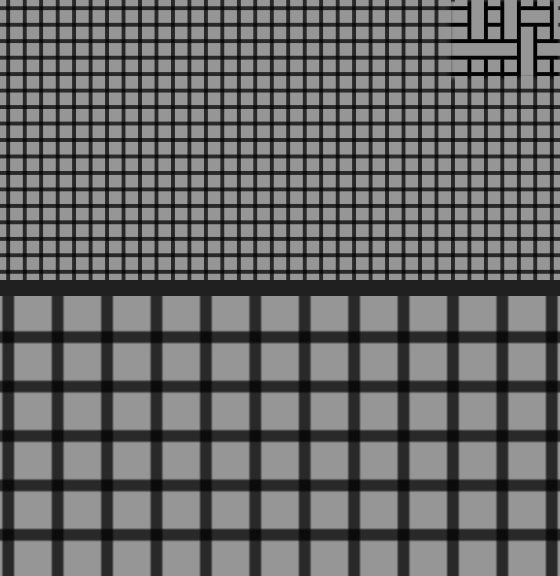
Top, the full canvas; bottom, a detail of the centre.
Write a Shadertoy shader that draws this pattern.

```glsl
// Grey checked grid of translucent dark bands, with a small woven patch in the top right corner.

// Coverage of a band, from the distance to its centre line in cells
vec2 bandCoverage(vec2 dist) {
    return 1.0 - smoothstep(0.085, 0.152, dist);
}

// Which bands pass under a strip: x for vertical bands, y for horizontal ones
vec2 hiddenBands(vec2 cell, vec2 line) {
    bool upperStrip = (cell.x == 1.0 || cell.x == 3.0 || cell.x == 6.0) && line.y <= 2.0;
    bool lowerStrip = cell.x == 4.0 && line.y >= 3.0;
    bool longStrip = cell.y == 3.0 && line.x != 4.0 && line.x != 5.0;
    bool shortStrip = cell.y == 1.0 && line.x == 5.0;
    bool margin = line.x < 1.0;
    return vec2(longStrip || shortStrip || margin, upperStrip || lowerStrip);
}

// Patch opacity, fading to zero before the borders so the tile wraps
float patchMask(vec2 p) {
    float across = smoothstep(27.0, 27.6, p.x) * (1.0 - smoothstep(33.8, 34.0, p.x));
    float down = smoothstep(0.0, 0.2, p.y) * (1.0 - smoothstep(4.45, 4.95, p.y));
    return across * down;
}

void mainImage(out vec4 fragColor, in vec2 fragCoord) {
    // 34 by 17 cells, with a band through the middle of each
    vec2 grid = fragCoord / iResolution.xy * vec2(34.0, 17.0);
    vec2 band = bandCoverage(abs(fract(grid) - 0.5));

    // Overlapping bands multiply, so crossings are darker
    vec2 tint = mix(vec2(1.0), vec2(0.27), band);
    float shade = 0.59 * tint.x * tint.y;

    // Woven patch, counted from its left side and from the top
    vec2 fromTop = vec2(grid.x, 17.0 - grid.y);
    vec2 weave = fromTop + 0.5 - vec2(28.0, 0.0);
    vec2 visible = band * (1.0 - hiddenBands(floor(weave), floor(weave + 0.5)));
    float woven = mix(0.59, 0.01, max(visible.x, visible.y));

    fragColor = vec4(vec3(mix(shade, woven, patchMask(fromTop))), 1.0);
}
```
